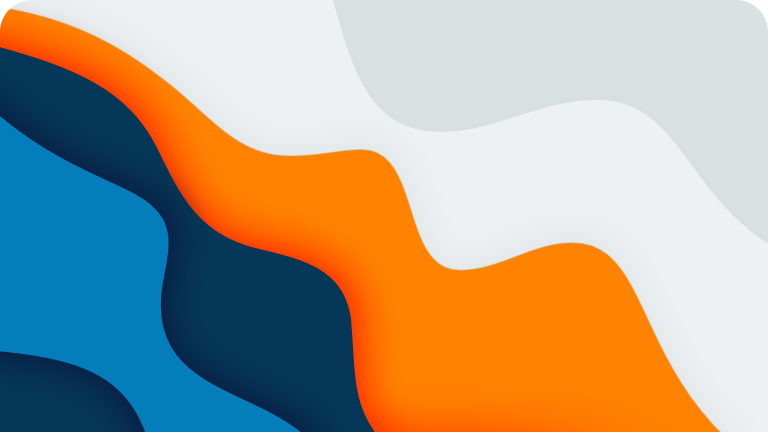
Write a WebGL 1 fragment shader that draws this background.

```glsl
precision highp float;

uniform vec2 u_resolution;

// Signed distance to an open path; negative on its lower left side.
struct Path {
  vec2 pen;
  float dist;
  float side;
};

Path moveTo(vec2 start) {
  return Path(start, 100.0, 1.0);
}

// Extends the path by a cubic curve, tracking nearest distance and crossings.
void curveTo(inout Path path, vec2 p, vec2 c1, vec2 c2, vec2 end) {
  vec2 start = path.pen;
  for (int i = 1; i <= 20; i++) {
    float t = float(i) / 20.0;
    float s = 1.0 - t;
    vec2 next = s * s * s * start + 3.0 * s * t * (s * c1 + t * c2) + t * t * t * end;
    vec2 a = p - path.pen;
    vec2 edge = next - path.pen;
    float along = clamp(dot(a, edge) / dot(edge, edge), 0.0, 1.0);
    path.dist = min(path.dist, length(a - edge * along));
    if ((path.pen.y > p.y) != (next.y > p.y) && a.x < edge.x * a.y / edge.y) {
      path.side = -path.side;
    }
    path.pen = next;
  }
}

float signedDistance(Path path) {
  return path.side * path.dist;
}

float whiteWave(vec2 p) {
  Path w = moveTo(vec2(6.9, 9.1));
  curveTo(w, p, vec2(7.29, 7.85), vec2(7.55, 6.25), vec2(9.17, 6.25));
  curveTo(w, p, vec2(10.31, 6.25), vec2(11.25, 6.92), vec2(12.44, 6.92));
  curveTo(w, p, vec2(14.17, 6.92), vec2(14.27, 4.94), vec2(16.15, 3.83));
  curveTo(w, p, vec2(18.0, 2.8), vec2(20.0, 1.3), vec2(22.0, -0.1));
  return signedDistance(w);
}

float orangeWave(vec2 p) {
  Path w = moveTo(vec2(-0.2, 8.88));
  curveTo(w, p, vec2(1.56, 8.63), vec2(2.6, 8.0), vec2(3.65, 7.15));
  curveTo(w, p, vec2(4.48, 6.46), vec2(5.0, 5.75), vec2(6.04, 5.75));
  curveTo(w, p, vec2(6.67, 5.75), vec2(7.08, 5.88), vec2(7.54, 5.88));
  curveTo(w, p, vec2(8.79, 5.88), vec2(8.33, 3.37), vec2(9.58, 3.37));
  curveTo(w, p, vec2(10.42, 3.37), vec2(11.08, 3.94), vec2(11.92, 3.94));
  curveTo(w, p, vec2(13.44, 3.94), vec2(13.23, 1.71), vec2(15.1, -0.1));
  return signedDistance(w);
}

float navyWave(vec2 p) {
  Path w = moveTo(vec2(-0.2, 8.07));
  curveTo(w, p, vec2(1.67, 7.58), vec2(2.67, 7.08), vec2(3.25, 5.96));
  curveTo(w, p, vec2(3.71, 5.04), vec2(4.06, 4.15), vec2(5.33, 3.83));
  curveTo(w, p, vec2(6.25, 3.6), vec2(7.29, 3.44), vec2(7.33, 2.13));
  curveTo(w, p, vec2(7.4, 1.08), vec2(7.38, 0.56), vec2(7.88, -0.1));
  return signedDistance(w);
}

// Blue band with the lower left corner cut out of it.
float blueWave(vec2 p) {
  Path w = moveTo(vec2(-0.15, 6.71));
  curveTo(w, p, vec2(1.04, 5.67), vec2(2.08, 5.35), vec2(2.81, 4.96));
  curveTo(w, p, vec2(3.96, 4.33), vec2(3.35, 3.54), vec2(3.35, 2.65));
  curveTo(w, p, vec2(3.35, 0.88), vec2(5.31, 0.88), vec2(6.38, -0.1));
  Path cut = moveTo(vec2(-0.2, 1.7));
  curveTo(cut, p, vec2(1.56, 1.54), vec2(2.6, 1.25), vec2(3.06, -0.1));
  return max(signedDistance(w), -signedDistance(cut));
}

float coverage(float d) {
  return clamp(0.5 - d * u_resolution.y / 9.0, 0.0, 1.0);
}

// Casts a soft shadow on the colour below, then covers it with a sheet.
vec3 addSheet(vec3 below, vec3 sheet, float d, vec3 shadow, float strength) {
  float falloff = clamp(1.0 - d / 1.1, 0.0, 1.0);
  below = mix(below, shadow, strength * falloff * falloff);
  return mix(below, sheet, coverage(d));
}

void main() {
  vec2 p = gl_FragCoord.xy / u_resolution * vec2(16.0, 9.0);

  // Orange sheet reddens toward the bottom edge.
  float ember = pow(clamp(1.0 - p.y / 1.1, 0.0, 1.0), 2.0) * (1.0 - smoothstep(9.0, 14.5, p.x));
  vec3 orange = mix(vec3(1.0, 0.51, 0.0), vec3(1.0, 0.32, 0.0), 0.75 * ember);

  // Sheets from back to front.
  vec3 color = vec3(0.855, 0.882, 0.89);
  color = addSheet(color, vec3(0.932, 0.946, 0.953), whiteWave(p), vec3(0.83, 0.86, 0.87), 0.3);
  float orangeDist = orangeWave(p);
  color = addSheet(color, orange, orangeDist, vec3(0.82, 0.85, 0.86), 0.35);
  color = mix(color, vec3(0.82, 0.62, 0.3), 0.4 * (1.0 - smoothstep(0.0, 0.03, abs(orangeDist))));
  color = addSheet(color, vec3(0.02, 0.22, 0.345), navyWave(p), vec3(1.0, 0.22, 0.0), 0.9);
  color = addSheet(color, vec3(0.015, 0.495, 0.73), blueWave(p), vec3(0.03, 0.11, 0.26), 0.75);

  // Rounded upper corners.
  vec2 corner = vec2(abs(p.x - 8.0) - 7.33, p.y - 8.33);
  float outside = length(max(corner, 0.0)) - 0.67;
  gl_FragColor = vec4(mix(vec3(1.0), color, coverage(outside)), 1.0);
}
```
